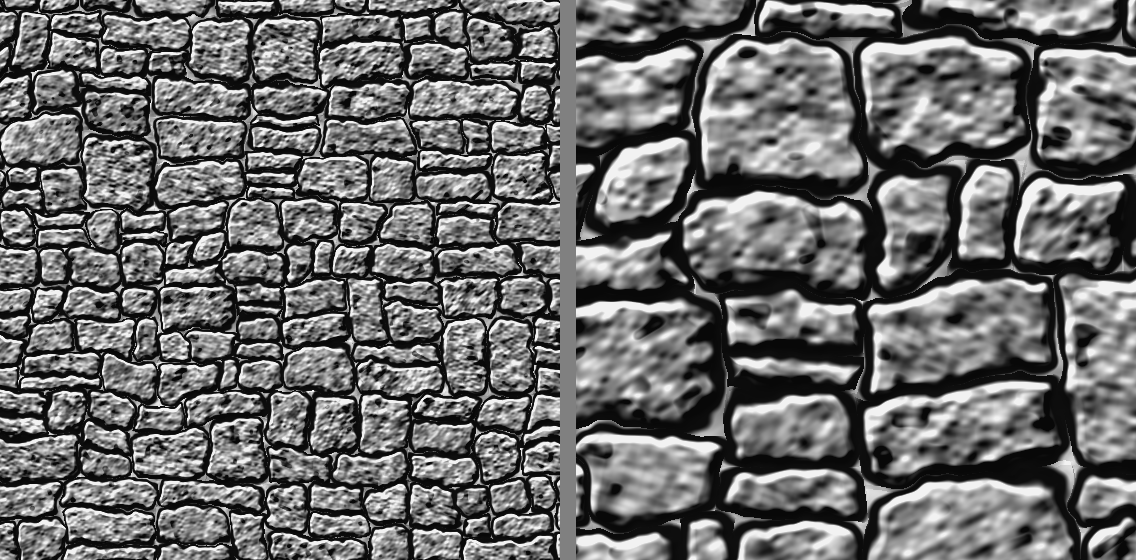
Left: the whole. Right: its middle third, enlarged.
Give the GLSL for this texture map, as a three.js fragment shader.

```glsl
// Rubble stone wall as a high-contrast grey relief map, lit from the upper left.
// Jittered courses are cut recursively into blocks; each block becomes a tapered,
// rounded stone whose height is embossed, with black joints and pale mortar.
varying vec2 vUv;

float hash(vec2 p) {
  vec3 q = fract(p.xyx * vec3(0.1031, 0.1030, 0.0973));
  q += dot(q, q.yzx + 33.33);
  return fract((q.x + q.y) * q.z);
}

float noise(vec2 p) {
  vec2 i = floor(p), f = fract(p);
  f = f * f * (3.0 - 2.0 * f);
  return mix(mix(hash(i), hash(i + vec2(1.0, 0.0)), f.x),
             mix(hash(i + vec2(0.0, 1.0)), hash(i + 1.0), f.x), f.y);
}

vec2 wobble(vec2 p) {
  return vec2(noise(p), noise(p + 47.3)) - 0.5;
}

// Jittered divider number k, and the pair of dividers around x
float divider(float k, float seed) {
  return k + 0.5 * (hash(vec2(k + 9.0, seed)) - 0.5);
}

vec2 interval(float x, float seed) {
  float k = floor(x);
  if (x < divider(k, seed)) k -= 1.0;
  else if (x >= divider(k + 1.0, seed)) k += 1.0;
  return vec2(divider(k, seed), divider(k + 1.0, seed));
}

// Signed distance to the stone around p; id receives its random seed
float stoneDistance(vec2 p, out vec2 id) {
  vec2 row = interval(p.y * 6.0, 3.0);
  vec2 col = interval(p.x * 3.6, floor(row.x * 16.0) + 60.0);
  vec2 lo = vec2(col.x / 3.6, row.x / 6.0);
  vec2 hi = vec2(col.y / 3.6, row.y / 6.0);

  // Recursive cuts until the block is small enough
  for (int k = 0; k < 6; k++) {
    vec2 size = hi - lo;
    id = floor((lo + hi) * 700.0) + 50.0;
    float area = mix(0.004, 0.018, hash(id));
    if (size.x < 0.2 && size.y < 0.135 && (size.x * size.y < area || size.y < 0.045)) break;
    vec2 cut = mix(lo, hi, mix(0.3, 0.7, hash(id + 5.1)));
    if (size.x > mix(1.2, 2.2, hash(id + 8.7)) * size.y) {
      if (p.x < cut.x) hi.x = cut.x; else lo.x = cut.x;
    } else {
      if (p.y < cut.y) hi.y = cut.y; else lo.y = cut.y;
    }
  }
  id = floor((lo + hi) * 700.0) + 50.0;

  // Tapered box with rounded corners
  vec2 q = p - 0.5 * (lo + hi);
  vec2 halfSize = 0.5 * (hi - lo) - 0.0018;
  vec2 lean = vec2(hash(id + 1.7), hash(id + 2.9)) * 2.0 - 1.0;
  vec2 t = clamp(q / halfSize, -1.0, 1.0).yx;
  halfSize *= 1.0 - abs(lean) * vec2(0.12, 0.17) * (0.5 + 0.5 * sign(lean) * t);
  float radius = min(halfSize.x, halfSize.y) * mix(0.2, 0.6, hash(id + 4.3));
  vec2 e = abs(q) - halfSize + radius;
  return length(max(e, 0.0)) + min(max(e.x, e.y), 0.0) - radius;
}

// Relief height; d receives the edge distance, grain the stone's own coordinates
float relief(vec2 p, out float d, out vec2 id, out vec2 grain) {
  vec2 warped = p + 0.034 * wobble(p * 6.0) + 0.016 * wobble(p * 19.0)
              + 0.008 * wobble(p * 60.0) + 0.003 * wobble(p * 140.0);
  d = stoneDistance(warped, id);

  float a = 1.1 * (hash(id + 6.1) - 0.65);
  grain = mat2(cos(a), sin(a), -sin(a), cos(a)) * p * vec2(0.85, 1.15);
  grain += 3.0 * hash(id + 7.7);
  float rough = 1.2 * noise(grain * 24.0) + 0.9 * noise(grain * 55.0)
              + 0.9 * noise(grain * 105.0) + 0.65 * noise(grain * 190.0);
  float body = smoothstep(0.002, -0.007, d);
  return 0.75 * body + rough * mix(0.3, mix(0.65, 1.15, hash(id + 3.3)), body);
}

void main() {
  vec2 p = vUv + 2.0;
  float d, dLit;
  vec2 id, idLit, grain, grainLit;
  float here = relief(p, d, id, grain);
  float lit = relief(p + vec2(-0.0011, 0.0024), dLit, idLit, grainLit);
  float body = smoothstep(0.002, -0.003, d);

  // Stone face: embossed slope, fine grain and dark pits
  float slope = clamp(here - lit, -0.6, 0.6);
  float fine = noise(grain * 140.0 + 11.0) + noise(grain * 80.0 + 23.0) - 1.0;
  float pit = smoothstep(0.68, 0.85, noise(grain * 95.0 + 5.0))
            * smoothstep(0.4, 0.65, noise(grain * 22.0 + 31.0));
  float face = 0.54 + 0.04 * (hash(id + 9.9) - 0.5) + slope
             + 0.4 * fine - 0.4 * pit;

  // Pale mortar fills the wider gaps, black joints outline the stones
  float mortar = 0.66 + 0.6 * slope + 0.5 * (noise(p * 70.0) - 0.5);
  float grey = mix(mortar, face, body);
  float width = 0.0024 + 0.003 * noise(p * 40.0);
  float joint = smoothstep(width + 0.0008, width * 0.4, abs(d - 0.0012));
  grey = mix(grey, 0.03, joint * 0.97);

  gl_FragColor = vec4(vec3(clamp(grey, 0.03, 0.95)), 1.0);
}
```
